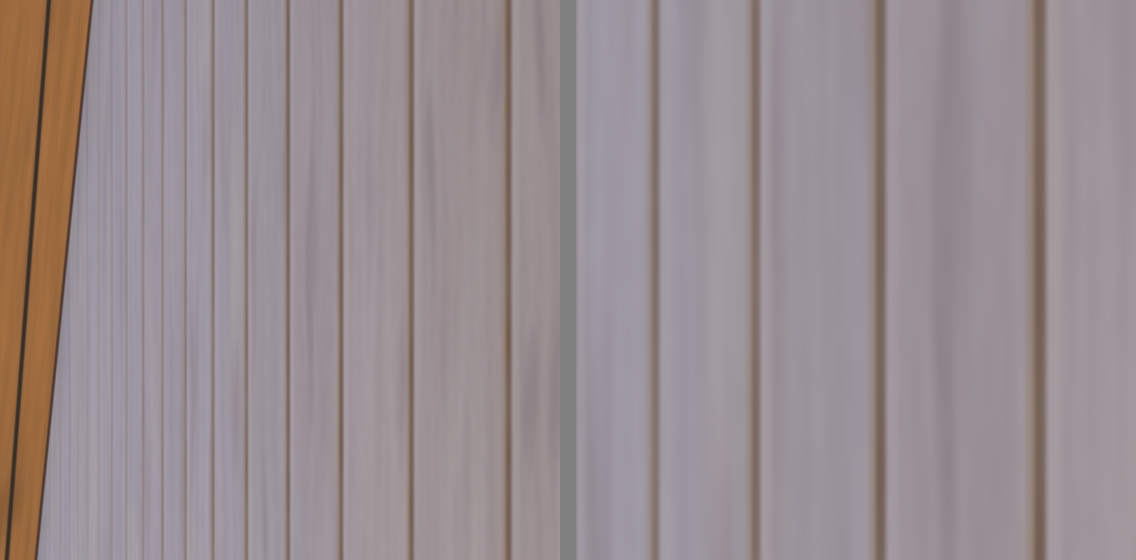
Left: the whole. Right: its middle third, enlarged.
A WebGL 1 fragment shader for this texture:

```glsl
precision highp float;
// Pale grey planks receding in perspective beside a slanted orange wood trim.
uniform vec2 u_resolution;

// Perspective of the planks: seam n lies at x = SPREAD / (n + SHIFT) - VANISH
const float VANISH = 0.1693;
const float SPREAD = 5.615;
const float SHIFT = 5.214;

const vec3 COOL_GREY = vec3(0.618, 0.594, 0.637);
const vec3 WARM_GREY = vec3(0.607, 0.560, 0.570);
const vec3 STREAK_MAUVE = vec3(0.510, 0.455, 0.485);
const vec3 PALE_WOOD = vec3(0.665, 0.640, 0.645);
const vec3 SEAM_BROWN = vec3(0.425, 0.340, 0.290);
const vec3 SEAM_OCHRE = vec3(0.575, 0.505, 0.430);
const vec3 ORANGE_WOOD = vec3(0.610, 0.415, 0.245);
const vec3 ORANGE_DARK = vec3(0.460, 0.310, 0.190);
const vec3 GROOVE = vec3(0.190, 0.175, 0.170);
const vec3 EDGE_DARK = vec3(0.255, 0.190, 0.170);

float hash(float n) {
  return fract(fract(n * 0.1731 + 0.37) * (fract(n * 0.7193) + 17.31) * 5.17);
}

vec2 gradient(vec2 cell) {
  vec3 p = fract(cell.xyx * vec3(0.1031, 0.1030, 0.0973));
  p += dot(p, p.yzx + 33.33);
  float angle = 6.2832 * fract((p.x + p.y) * p.z);
  return vec2(cos(angle), sin(angle));
}

// Gradient noise, roughly -0.7 to 0.7
float noise(vec2 p) {
  vec2 i = floor(p);
  vec2 f = p - i;
  vec2 w = f * f * f * (f * (f * 6.0 - 15.0) + 10.0);
  float a = dot(gradient(i), f);
  float b = dot(gradient(i + vec2(1.0, 0.0)), f - vec2(1.0, 0.0));
  float c = dot(gradient(i + vec2(0.0, 1.0)), f - vec2(0.0, 1.0));
  float d = dot(gradient(i + vec2(1.0, 1.0)), f - vec2(1.0, 1.0));
  return mix(mix(a, b, w.x), mix(c, d, w.x), w.y);
}

// Soft-edged line around distance zero
float band(float dist, float halfWidth, float soft) {
  return 1.0 - smoothstep(halfWidth - soft, halfWidth + soft, abs(dist));
}

float seamX(float index) {
  return SPREAD / (index + SHIFT) - VANISH;
}

// Plank surface: grain narrows with depth and changes on every board
vec3 plankWood(vec2 p, float board) {
  float depth = log(max(p.x + VANISH, 0.05));
  float offset = hash(board + 20.0) * 37.0;
  float wobble = 0.012 * noise(vec2(depth * 4.0 + offset, p.y * 3.0));
  float u = depth + wobble;
  float broad = noise(vec2(u * 13.0 + offset, p.y * 1.3 + offset));
  float streak = noise(vec2(u * 30.0 + offset, p.y * 2.4 + offset));
  float fine = noise(vec2(u * 58.0 - offset, p.y * 1.8));
  float fibre = noise(vec2(p.x * 110.0, p.y * 22.0));

  vec3 color = mix(COOL_GREY, WARM_GREY, smoothstep(0.25, 0.9, p.x + 0.15 * broad));
  color += (hash(board + 51.0) - 0.5) * vec3(0.020, 0.022, 0.018);
  float nearness = smoothstep(0.1, 0.8, p.x);
  color = mix(color, STREAK_MAUVE, smoothstep(0.08, 0.55, streak) * mix(0.22, 0.48, nearness));
  color = mix(color, PALE_WOOD, smoothstep(0.05, 0.5, broad) * 0.40);
  color += 0.030 * fine + 0.010 * fibre;
  return color * (1.015 - 0.035 * p.y);
}

// Seams fade, thin and lose contrast towards the far end
vec3 addSeam(vec3 color, vec2 p, float index, float pixel) {
  float dist = p.x - seamX(index);
  float halfWidth = 0.0062 * p.x + 0.0003;
  float soft = 0.55 * halfWidth + 0.7 * pixel;
  float strength = smoothstep(0.08, 0.62, p.x) * 0.75 + 0.15 * smoothstep(0.1, 0.25, p.x);
  strength *= 0.92 + 0.22 * noise(vec2(index * 5.3, p.y * 9.0));
  color = mix(color, PALE_WOOD, 0.45 * strength * band(dist - 2.2 * halfWidth, halfWidth, soft));
  color = mix(color, SEAM_OCHRE, 0.75 * strength * band(dist + 0.9 * halfWidth, halfWidth, soft));
  return mix(color, SEAM_BROWN, strength * band(dist - 0.1 * halfWidth, 0.85 * halfWidth, soft));
}

// Orange trim with grain running along its slanted edge
vec3 trimWood(vec2 p, float across) {
  float grain = noise(vec2(across * 75.0, p.y * 3.5));
  float fibre = noise(vec2(across * 190.0, p.y * 14.0));
  float smudge = noise(vec2(across * 14.0 + 3.7, p.y * 5.0));
  vec3 color = mix(ORANGE_WOOD, ORANGE_DARK, 0.5 * smoothstep(0.12, 0.6, smudge));
  return color * (1.0 + 0.09 * grain + 0.04 * fibre);
}

void main() {
  vec2 p = gl_FragCoord.xy / u_resolution;
  float pixel = 1.0 / min(u_resolution.x, u_resolution.y);

  // Planks and their seams
  float k = SPREAD / max(p.x + VANISH, 0.05) - SHIFT;
  vec3 color = addSeam(plankWood(p, floor(k)), p, floor(k + 0.5), pixel);

  // Trim with its groove and dark outer edge
  float soft = 0.0010 + 0.7 * pixel;
  float edge = p.x - (0.065 + 0.1003 * p.y);
  float groove = p.x - (0.012 + 0.0755 * p.y);
  color *= 1.0 - 0.07 * (1.0 - smoothstep(0.0, 0.035, edge));
  color = mix(trimWood(p, edge), color, smoothstep(-soft, soft, edge));
  color = mix(color, ORANGE_DARK, 0.5 * band(groove, 0.0055, 0.003));
  color = mix(color, GROOVE, 0.95 * band(groove, 0.0034, soft));
  color = mix(color, EDGE_DARK, 0.88 * band(edge + 0.001, 0.0025, soft));

  gl_FragColor = vec4(clamp(color, 0.0, 1.0), 1.0);
}
```
